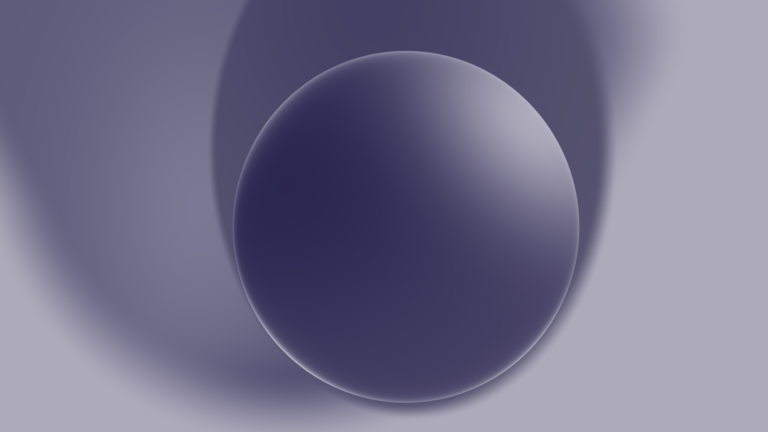
Reproduce this background procedurally as a Shadertoy shader.

```glsl
const vec3 PALE = vec3(0.68, 0.67, 0.735);
const vec3 MIST = vec3(0.48, 0.47, 0.58);
const vec3 SLATE = vec3(0.37, 0.355, 0.48);
const vec3 DUSK = vec3(0.265, 0.25, 0.395);
const vec3 PLUM = vec3(0.28, 0.26, 0.40);
const vec3 INDIGO = vec3(0.165, 0.15, 0.315);
const vec3 GLINT = vec3(0.86, 0.87, 0.90);

// Approximate signed distance to an axis-aligned ellipse
float ellipse(vec2 p, vec2 center, vec2 radii) {
    return (length((p - center) / radii) - 1.0) * min(radii.x, radii.y);
}

// Soft elliptical spot, 1 at its center
float spot(vec2 p, vec2 center, vec2 spread) {
    vec2 q = (p - center) / spread;
    return exp(-0.5 * dot(q, q));
}

float inside(float d, float softness) {
    return 1.0 - smoothstep(-softness, softness, d);
}

// Weight around a direction on the rim
float lobe(vec2 dir, float angle, float focus) {
    return exp(focus * (dot(dir, vec2(cos(angle), sin(angle))) - 1.0));
}

vec2 rotate(vec2 p, float a) {
    float c = cos(a), s = sin(a);
    return vec2(c * p.x + s * p.y, c * p.y - s * p.x);
}

vec3 backdrop(vec2 p) {
    // Wide blurred shadow
    float widen = 0.15 * smoothstep(0.0, 0.5, p.y);
    float wide = ellipse(p, vec2(-0.218, 0.269), vec2(0.671 + widen, 0.718));
    float blur = mix(0.09, 0.13, smoothstep(0.2, 0.6, p.x));
    vec3 shade = mix(SLATE, MIST, spot(p, vec2(-0.43, 0.02), vec2(0.19, 0.31)));
    shade = mix(shade, DUSK, 0.6 * spot(p, vec2(-0.2, -0.42), vec2(0.16, 0.08)));
    vec3 col = mix(PALE, shade, inside(wide, blur));

    // Darker oval behind the ball
    float oval = ellipse(p, vec2(0.06, 0.153), vec2(0.458, 0.606));
    float edge = mix(0.012, 0.026, smoothstep(-0.2, 0.5, p.x));
    vec3 core = mix(SLATE * 0.91, DUSK, spot(p, vec2(-0.03, 0.5), vec2(0.27, 0.34)));
    return mix(col, core, inside(oval, edge));
}

vec3 ball(vec2 p, vec2 dir, float depth) {
    // Body and broad highlight
    vec3 col = mix(PLUM, INDIGO, spot(p, vec2(-0.24, 0.08), vec2(0.34, 0.29)));
    vec2 lit = rotate(p - vec2(0.354, 0.222), -0.785);
    col = mix(col, PALE, spot(lit, vec2(0.0), vec2(0.21, 0.138)));

    // Soft inner rim
    float haze = 0.5 * lobe(dir, 2.45, 9.0) + 0.35 * lobe(dir, 1.6, 9.0)
               + 0.35 * lobe(dir, -2.3, 10.0) + 0.3 * lobe(dir, -0.8, 10.0)
               + 0.22 * lobe(dir, -1.5, 9.0);
    col = mix(col, PALE, min(haze, 1.0) * exp(-depth / 0.017));

    // Fine bright outline
    float line = 0.32 + 0.65 * lobe(dir, -2.3, 12.0) + 0.4 * lobe(dir, -0.8, 12.0);
    return mix(col, GLINT, min(line, 1.0) * exp(-depth / 0.0045));
}

void mainImage(out vec4 fragColor, in vec2 fragCoord) {
    vec2 p = (fragCoord - 0.5 * iResolution.xy) / iResolution.y;
    vec2 center = vec2(0.051, -0.025);
    vec2 radii = vec2(0.401, 0.407);
    float d = ellipse(p, center, radii);
    vec2 dir = (p - center) / max(length(p - center), 0.001);

    vec3 col = backdrop(p);
    col = mix(col, ball(p, dir, max(-d, 0.0)), inside(d, 1.0 / iResolution.y));
    fragColor = vec4(col, 1.0);
}
```
